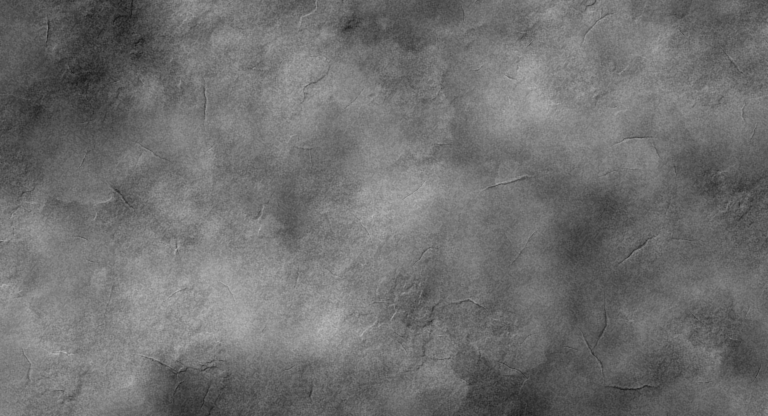
Give the GLSL for this texture, as a Shadertoy shader.

```glsl
#define BASE_TONE 0.450
#define CLOUD_CONTRAST 0.45
#define MOTTLE_CONTRAST 0.22
#define BAND_LIGHT 0.08
#define EDGE_SHADE 0.13
#define RELIEF 0.34
#define FLAKE_HEIGHT 0.42
#define STAIN 0.035
#define GRAIN 0.095
#define CRACK_DEPTH 0.15
#define CRACK_WIDTH 0.0022

float hash(vec2 p) {
    vec3 q = fract(vec3(p.xyx) * 0.1031);
    q += dot(q, q.yzx + 33.33);
    return fract((q.x + q.y) * q.z);
}

float noise(vec2 p) {
    vec2 cell = floor(p), f = fract(p);
    f = f * f * (3.0 - 2.0 * f);
    return mix(mix(hash(cell), hash(cell + vec2(1, 0)), f.x),
               mix(hash(cell + vec2(0, 1)), hash(cell + vec2(1, 1)), f.x), f.y);
}

float fbm(vec2 p) {
    float sum = 0.0, amp = 0.5;
    for (int i = 0; i < 5; i++) {
        sum += amp * noise(p);
        p = mat2(1.6, 1.2, -1.2, 1.6) * p + 17.3;
        amp *= 0.5;
    }
    return sum;
}

vec2 wobble(vec2 p) {
    return vec2(fbm(p), fbm(p + 41.7)) - 0.48;
}

float bell(float x) {
    return exp(-x * x);
}

// Short curved creases: dark line, lit lip and a soft shade on one side
float creases(vec2 p, float cellSize, float density, float width, float seed) {
    vec2 home = floor(p / cellSize);
    float tone = 0.0;
    for (int j = -1; j <= 1; j++)
    for (int i = -1; i <= 1; i++) {
        vec2 cell = home + vec2(i, j), id = cell + seed + 50.0;
        if (hash(id + 3.1) > density) continue;
        vec2 centre = (cell + vec2(hash(id + 7.7), hash(id + 19.3))) * cellSize;
        float angle = 6.2832 * hash(id + 29.9);
        float reach = cellSize * mix(0.15, 0.5, hash(id + 53.3));
        vec2 q = mat2(cos(angle), -sin(angle), sin(angle), cos(angle)) * (p - centre);
        q.y += 0.7 * (hash(id + 71.1) - 0.5) * q.x * q.x / reach;
        float along = smoothstep(reach, 0.2 * reach, abs(q.x));
        float w = width * mix(0.6, 1.0, along);
        float shade = smoothstep(w, -w, q.y) * exp(-abs(q.y) / 0.014);
        float depth = mix(0.2, 1.0, hash(id + 91.7));
        tone += along * depth * (0.6 * bell(q.y / w - 1.9) - bell(q.y / w) - 0.2 * shade);
    }
    return tone;
}

// Plaster height: fine skin, trowel marks and the broken rims of thin flakes
float plaster(vec2 p) {
    vec2 q = p + 0.03 * wobble(p * 9.0);
    float skin = fbm(q * 28.0) + 0.4 * abs(fbm(q * vec2(9.0, 14.0) + 8.0) - 0.48);
    float rim = smoothstep(-0.014, 0.014, fbm(q * 6.0 + 77.0) - 0.47);
    rim += 0.7 * smoothstep(-0.02, 0.02, fbm(q * 11.0 + 140.0) - 0.52);
    float broken = smoothstep(0.46, 0.62, fbm(p * 8.0 + 23.0));
    return skin + FLAKE_HEIGHT * rim * broken;
}

void mainImage(out vec4 fragColor, in vec2 fragCoord) {
    vec2 p = fragCoord / iResolution.y;
    vec2 middle = 0.5 * iResolution.xy / iResolution.y;
    vec2 c = p - middle;

    // Broad mottled clouds
    vec2 drift = p + 0.16 * wobble(p * 3.0 + 5.0);
    float tone = BASE_TONE + CLOUD_CONTRAST * (fbm(drift * 4.0 + 11.0) - 0.48);
    tone += MOTTLE_CONTRAST * (fbm(drift * 10.0 + 60.0) - 0.48);

    // Pale diagonal band and darker borders
    float across = dot(c, normalize(vec2(-0.5, 1.0))) + 0.3 * (drift.x - p.x);
    tone += BAND_LIGHT * bell(across / 0.25);
    tone -= EDGE_SHADE * smoothstep(0.6, 1.25, length(c / middle));

    // Worn stains with crisp ragged borders, fading in and out
    vec2 torn = p + 0.04 * wobble(p * 14.0 + 9.0);
    float worn = smoothstep(-0.02, 0.02, fbm(torn * 7.0 + 200.0) - 0.48) - 0.5;
    tone += 2.0 * STAIN * worn * smoothstep(0.4, 0.62, fbm(p * 5.0 + 90.0));

    // Side-lit surface relief, rougher in patches
    vec2 lightStep = vec2(-0.0022, 0.0026);
    float rough = mix(0.4, 1.3, smoothstep(0.36, 0.6, fbm(p * 6.0 + 31.0)));
    tone += RELIEF * rough * (plaster(p) - plaster(p + lightStep));

    // Cracks and hairlines
    vec2 bent = p + 0.03 * wobble(p * 11.0) + 0.012 * wobble(p * 40.0);
    tone += CRACK_DEPTH * creases(bent, 0.21, 0.6, CRACK_WIDTH, 0.0);
    tone += 0.55 * CRACK_DEPTH * creases(bent + 0.37, 0.11, 0.6, 0.75 * CRACK_WIDTH, 120.0);

    // Fine grain
    vec2 turned = mat2(0.8, 0.6, -0.6, 0.8) * p;
    tone += GRAIN * (noise(turned * 300.0) - 0.5) * mix(0.8, 1.1, rough);

    fragColor = vec4(vec3(clamp(tone, 0.12, 0.8)), 1.0);
}
```
